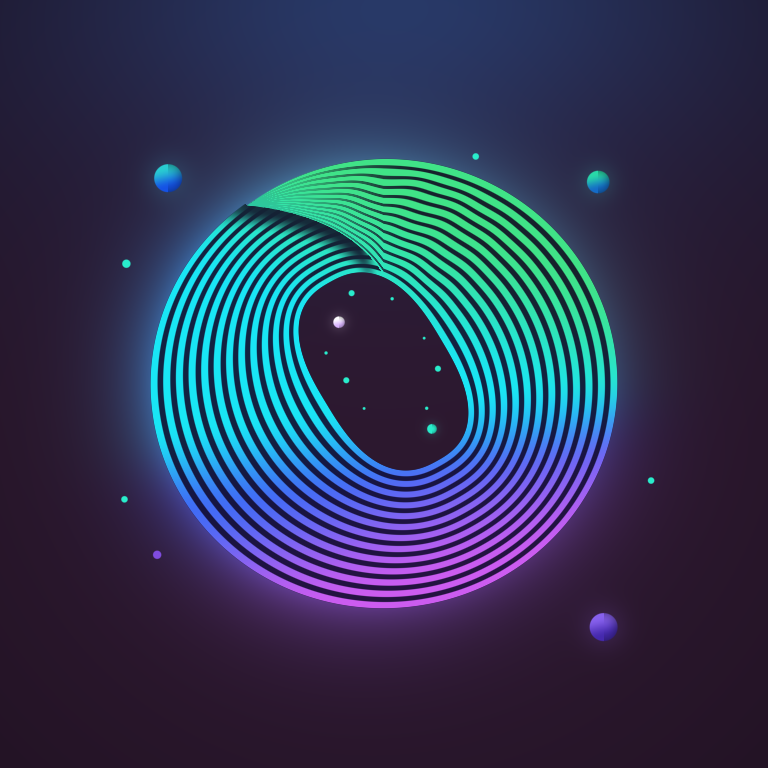
A Shadertoy shader for this background:

```glsl
#define RINGS 12.0
#define RIM_RADIUS 0.2995
#define RIM_CENTER vec2(0.5, 0.5005)
#define HOLE_CENTER vec2(0.4995, 0.516)
#define HOLE_SIZE vec2(0.143, 0.091)
#define FLATTEN 1.038
#define FOLD_SLOPE 0.2
#define GLOW_WIDTH 0.045
#define PLUM vec3(0.175, 0.095, 0.185)
#define AQUA vec3(0.16, 0.93, 0.80)
#define VIOLET vec3(0.50, 0.30, 0.88)

float pixelSize;

// Green at the top, then cyan, blue and magenta
vec3 neon(vec2 uv) {
    float side = uv.x - 0.5;
    vec3 c = mix(vec3(0.10, 0.90, 0.96), vec3(0.25, 0.89, 0.53),
                 smoothstep(0.54, 0.76, uv.y + 0.4 * side));
    c = mix(vec3(0.25, 0.42, 0.96), c, smoothstep(0.36, 0.48, uv.y - 0.12 * side));
    return mix(vec3(0.80, 0.36, 0.94), c, smoothstep(0.22, 0.41, uv.y - 0.25 * side));
}

// Tilted superellipse, as a radius along a direction
float holeRadius(vec2 dir) {
    vec2 axes = abs(vec2(dot(dir, vec2(0.5, -0.866)), dot(dir, vec2(0.866, 0.5))));
    vec2 s = pow(axes / HOLE_SIZE, vec2(2.5));
    return pow(s.x + s.y, -0.4);
}

// Distance from the hole center to the outer circle
float rimRadius(vec2 dir) {
    vec2 o = (RIM_CENTER - HOLE_CENTER) * vec2(1.0, FLATTEN);
    float b = dot(dir, o);
    return b + sqrt(b * b - dot(o, o) + RIM_RADIUS * RIM_RADIUS);
}

float disc(vec2 p, float radius) {
    return 1.0 - smoothstep(-pixelSize, pixelSize, length(p) - radius);
}

vec3 background(vec2 uv) {
    vec2 haze = (uv - vec2(0.52, 1.02)) / vec2(0.42, 0.22);
    vec3 c = PLUM + vec3(0.02, 0.13, 0.22) * exp(-dot(haze, haze));
    c += vec3(-0.02, 0.025, 0.05) * smoothstep(0.4, 1.0, uv.y);
    vec2 edge = uv - 0.5;
    c *= 1.0 - 0.45 * dot(edge, edge);

    vec2 p = edge + 0.5 - RIM_CENTER;
    float d = length(p * vec2(1.0, FLATTEN)) - RIM_RADIUS;
    float strength = mix(0.48, 0.30, smoothstep(0.3, 0.7, uv.x));
    vec3 light = mix(neon(uv), vec3(0.18, 0.30, 0.85), 0.45);
    return c + step(0.0, d) * light * strength * exp(-max(d, 0.0) / GLOW_WIDTH);
}

vec3 folds(vec3 color, vec2 uv) {
    vec2 p = (uv - HOLE_CENTER) * vec2(1.0, FLATTEN);
    float r = max(length(p), 1e-4);
    vec2 dir = p / r;
    float angle = atan(p.x, p.y);
    float turn = max(-angle, 0.0);
    float inner = holeRadius(dir);
    float rim = rimRadius(dir);

    // The upper ribbon narrows toward the fold at the left
    float fold = inner + FOLD_SLOPE * 1.0 * turn * (0.8 + 0.4 * turn);
    float above = smoothstep(-pixelSize, pixelSize, r - fold) * step(fold, rim);
    float start = above > 0.5 ? min(fold, rim - 0.01) : inner;
    float span = rim - start;
    float t = (r - start) / span;
    float top = smoothstep(0.9, -0.2, 0.0) + above * (1.0 - smoothstep(-0.4, 1.1, angle));

    // Concentric strokes with a slight brush waver
    float waver = 0.12 * top * (sin(uv.x * 47.0 + uv.y * 29.0) + sin(uv.x * 83.0 - uv.y * 61.0));
    float cycle = t * RINGS + waver * smoothstep(0.0, 0.2, t) * smoothstep(1.0, 0.8, t);
    float halfWidth = mix(0.28, 0.36, clamp(top, 0.0, 1.0));
    float soft = pixelSize * RINGS / span;
    float stroke = abs(fract(cycle + 0.5) - 0.5);
    float line = 1.0 - smoothstep(halfWidth - soft, halfWidth + soft, stroke);
    line = max(line, 0.85 * above * (1.0 - smoothstep(-0.55, 0.2, angle)));

    float body = smoothstep(-halfWidth - soft, -halfWidth + soft, t * RINGS)
        * (1.0 - smoothstep(halfWidth - soft, halfWidth + soft, (t - 1.0) * RINGS));

    // Shade beneath the fold
    float under = (1.0 - above) * (1.0 - smoothstep(0.008, 0.05, fold - r))
        * smoothstep(0.05, 0.2, turn) * (1.0 - smoothstep(0.65, 0.9, turn));
    vec3 ink = neon(uv);
    vec3 gap = mix(PLUM * 0.7, ink * vec3(0.2, 0.22, 0.4), 0.5);
    vec3 ribbon = mix(gap, ink, line * (1.0 - 0.95 * under));
    return mix(color, ribbon, body);
}

vec3 orb(vec3 color, vec2 p, float radius, vec3 low, vec3 high) {
    vec2 n = p / radius;
    vec3 shade = mix(low, high, smoothstep(-0.7, 0.8, n.y - 0.25 * n.x));
    shade *= 1.0 - 0.3 * dot(n, n) * step(0.0, n.x);
    color += 0.12 * high * exp(-dot(n, n) * 0.4);
    return mix(color, shade, disc(p, radius));
}

void mainImage(out vec4 fragColor, in vec2 fragCoord) {
    float size = min(iResolution.x, iResolution.y);
    vec2 uv = (fragCoord - 0.5 * iResolution.xy) / size + 0.5;
    pixelSize = 0.8 / size;
    vec3 color = folds(background(uv), uv);

    // Sparks orbiting the rim
    for (float i = 0.0; i < 5.0; i++) {
        float odd = mod(i, 2.0);
        float a = 1.187 * (i + 1.0) + 0.646 * sin(1.5708 * i) - 0.314 * odd;
        vec2 at = RIM_CENTER + (i < 0.5 ? 0.319 : 0.37) * vec2(cos(a), sin(a));
        color = mix(color, i == 3.0 ? VIOLET : AQUA, disc(uv - at, 0.0042 + 0.0012 * odd));
    }
    // Stars in a loop inside the hole
    for (float i = 0.0; i < 8.0; i++) {
        float a = 2.04 - 0.763 * i + 0.15 * sin(2.1 * i);
        vec2 at = vec2(0.4985, 0.538) + (0.074 + 0.016 * cos(1.5708 * i)) * vec2(cos(a), sin(a));
        color = mix(color, AQUA, disc(uv - at, 0.0026 + 0.0013 * sin(2.1 * i + 1.4)));
    }
    // Moons and planets
    color = orb(color, uv - vec2(0.4415, 0.5805), 0.0075, vec3(0.85, 0.7, 1.0), vec3(1.0));
    color = orb(color, uv - vec2(0.5625, 0.4415), 0.0063, AQUA, AQUA);
    color = orb(color, uv - vec2(0.219, 0.768), 0.0182, vec3(0.08, 0.32, 0.90), vec3(0.16, 0.80, 0.82));
    color = orb(color, uv - vec2(0.779, 0.763), 0.0147, vec3(0.08, 0.42, 0.78), vec3(0.16, 0.85, 0.66));
    color = orb(color, uv - vec2(0.786, 0.1835), 0.0182, vec3(0.27, 0.16, 0.68), vec3(0.53, 0.38, 0.93));
    fragColor = vec4(clamp(color, 0.0, 1.0), 1.0);
}
```
